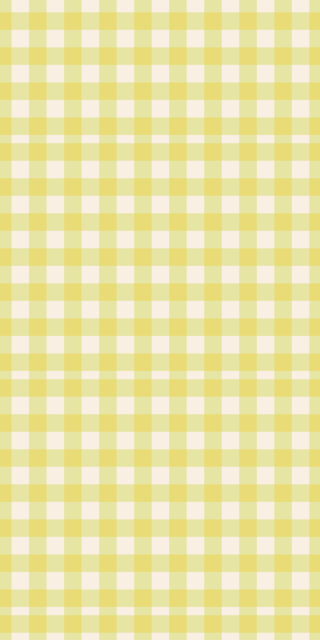
Give the GLSL for this pattern, as a WebGL 1 fragment shader.

```glsl
precision highp float;
// Yellow and cream gingham check, with a shortened gap closing every seventh row.

uniform vec2 u_resolution;

// Lengths are fractions of the canvas width, measured from the top left.
const float PERIOD = 0.1095;         // one band plus one gap
const float BAND_WIDTH = 0.0547;
const float COLUMN_CENTER = 0.1181;  // centre of the first full column
const float ROW_CENTER = 0.4749;     // centre of the first row in a block
const float BLOCK_HEIGHT = 0.7375;   // seven rows, the last gap cut short
const float ROWS_PER_BLOCK = 7.0;
const float SOFTNESS = 0.0045;       // width of the blurred band edge

const vec3 CREAM = vec3(0.980, 0.937, 0.890);
const vec3 PALE_GREEN = vec3(0.906, 0.898, 0.643);
const vec3 YELLOW = vec3(0.914, 0.863, 0.467);

// Coverage of evenly spaced bands, one of them centred on zero.
float bands(float position, float edge) {
  float offset = abs(mod(position + 0.5 * PERIOD, PERIOD) - 0.5 * PERIOD);
  float dist = offset - 0.5 * BAND_WIDTH;
  return 1.0 - smoothstep(-0.5 * edge, 0.5 * edge, dist);
}

// Restarts the row spacing per block, wrapping halfway through the short gap.
float blockPosition(float y) {
  float shortPeriod = BLOCK_HEIGHT - (ROWS_PER_BLOCK - 1.0) * PERIOD;
  float lead = 0.5 * shortPeriod;
  return mod(y - ROW_CENTER + lead, BLOCK_HEIGHT) - lead;
}

void main() {
  vec2 p = vec2(gl_FragCoord.x, u_resolution.y - gl_FragCoord.y) / u_resolution.x;
  float edge = max(SOFTNESS, 1.5 / u_resolution.x);

  float column = bands(p.x - COLUMN_CENTER, edge);
  float row = bands(blockPosition(p.y), edge);

  // One band tints the cream; crossing bands deepen to yellow.
  vec3 single = mix(CREAM, PALE_GREEN, column);
  vec3 crossed = mix(PALE_GREEN, YELLOW, column);
  gl_FragColor = vec4(mix(single, crossed, row), 1.0);
}
```
